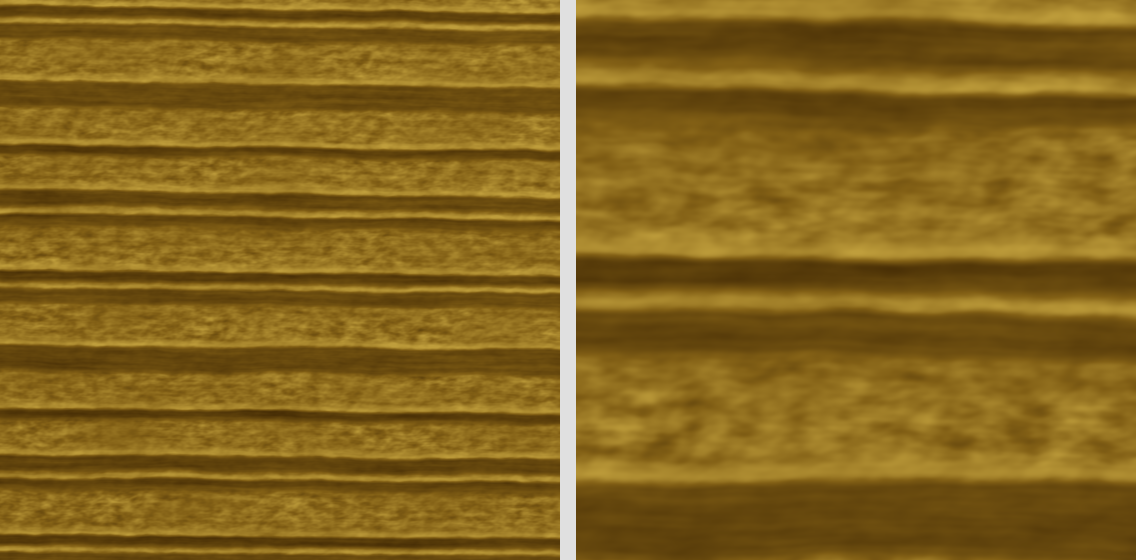
Left, the full canvas; right, a detail of the centre.
Write a three.js fragment shader that draws this texture.

```glsl
// Golden layered ridges: horizontal ledges with lit crests, soft shadows and grainy faces.
#define PERIOD 0.470        // height of one group of six ridges
#define TOP_OFFSET 0.0443   // depth of the first crest below the top edge
#define TILT_TOP 0.015      // fall from left to right at the top
#define TILT_BOTTOM 0.008   // and at the bottom
#define WAVER 0.0045        // wander of the ridge lines
#define FACE_TONE 0.61
#define CREST_GAIN 0.27
#define GRAIN_GAIN 0.42
#define STREAK_GAIN 0.20

varying vec2 vUv;

const vec3 SHADOW_BROWN = vec3(0.28, 0.18, 0.02);
const vec3 OCHRE = vec3(0.51, 0.375, 0.083);
const vec3 PALE_GOLD = vec3(0.75, 0.62, 0.235);

vec2 hashGradient(vec2 cell) {
  float angle = 6.28318 * fract(sin(dot(cell, vec2(127.1, 311.7))) * 43758.5);
  return vec2(cos(angle), sin(angle));
}

// Gradient noise, roughly -0.7 to 0.7
float gradientNoise(vec2 p) {
  vec2 i = floor(p);
  vec2 f = p - i;
  vec2 u = f * f * f * (f * (f * 6.0 - 15.0) + 10.0);
  float a = dot(hashGradient(i), f);
  float b = dot(hashGradient(i + vec2(1.0, 0.0)), f - vec2(1.0, 0.0));
  float c = dot(hashGradient(i + vec2(0.0, 1.0)), f - vec2(0.0, 1.0));
  float d = dot(hashGradient(i + vec2(1.0, 1.0)), f - vec2(1.0, 1.0));
  return mix(mix(a, b, u.x), mix(c, d, u.x), u.y);
}

float fbm(vec2 p) {
  float sum = 0.0;
  float gain = 0.65;
  for (int octave = 0; octave < 3; octave++) {
    sum += gain * gradientNoise(p);
    p = p * 1.8 + vec2(17.3, 9.1);
    gain *= 0.6;
  }
  return sum;
}

// One ledge: x = crest light, y = shadow below it
vec2 ridge(float phase, float crestAt, float width, float depth, float softness) {
  float below = fract(phase - crestAt);
  float offset = fract(phase - crestAt + 0.5) - 0.5;
  float spread = offset < 0.0 ? 0.017 : 0.009;
  float crest = exp(-offset * offset / (spread * spread));
  float shade = smoothstep(0.003, 0.019, below)
              * (1.0 - smoothstep(width - softness, width + softness, below));
  return vec2(crest, shade * depth);
}

void main() {
  // Tilted, slightly wandering depth below the top edge
  float depth = 1.0 - vUv.y;
  float level = depth - mix(TILT_TOP, TILT_BOTTOM, depth) * (vUv.x - 0.5);
  level += WAVER * gradientNoise(vec2(vUv.x * 5.0, depth * 7.0));
  level += WAVER * 0.55 * gradientNoise(vec2(vUv.x * 24.0, depth * 22.0));
  float phase = (level - TOP_OFFSET) / PERIOD;

  // Six ledges of unequal width in each period
  vec2 relief = ridge(phase, 0.000, 0.068, 0.33, 0.014)
              + ridge(phase, 0.216, 0.108, 0.34, 0.016)
              + ridge(phase, 0.457, 0.046, 0.48, 0.020)
              + ridge(phase, 0.632, 0.070, 0.38, 0.018)
              + ridge(phase, 0.720, 0.050, 0.42, 0.034)
              + ridge(phase, 0.933, 0.052, 0.46, 0.016);
  float crest = min(relief.x, 1.0);
  float shade = relief.y;
  float faceMask = (1.0 - smoothstep(0.02, 0.28, shade)) * (1.0 - 0.7 * crest);

  // Slanted grain on the faces, long streaks along the layers
  vec2 grainPoint = vec2(vUv.x * 34.0 + level * 24.0, level * 68.0 - vUv.x * 7.0);
  float grain = fbm(grainPoint);
  float patches = gradientNoise(vec2(vUv.x * 7.0, level * 16.0));
  float streak = fbm(vec2(vUv.x * 5.0, level * 85.0) + 31.0);
  float crestWear = 0.9 + 0.5 * gradientNoise(vec2(vUv.x * 18.0, level * 12.0));

  float tone = FACE_TONE - shade + CREST_GAIN * crest * crestWear * (1.0 - 1.2 * shade);
  tone += GRAIN_GAIN * grain * mix(0.28, 1.0 + 0.8 * patches, faceMask);
  tone += STREAK_GAIN * streak + 0.07 * patches;

  // Broad light falling from the upper right
  tone += 0.05 * (vUv.x - 0.5) + 0.06 * (vUv.y - 0.5);
  tone = clamp(tone, 0.0, 1.0);

  vec3 color = mix(SHADOW_BROWN, OCHRE, smoothstep(0.0, 1.0, tone) * 0.0 + min(tone * 2.0, 1.0));
  color = mix(color, PALE_GOLD, max(tone * 2.0 - 1.0, 0.0));
  gl_FragColor = vec4(color, 1.0);
}
```
